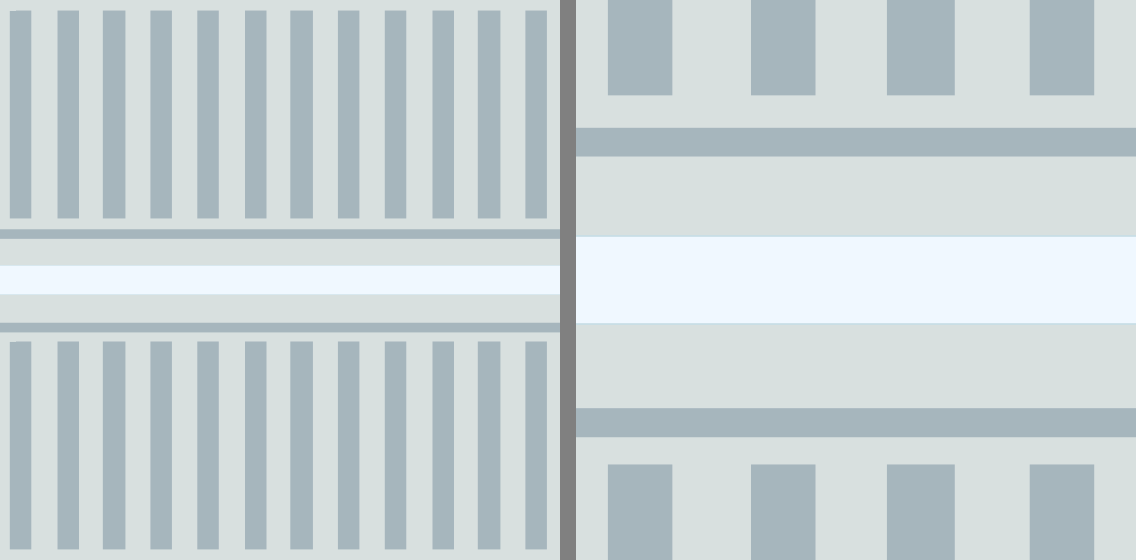
Left: the whole. Right: its middle third, enlarged.
Reproduce this pattern procedurally as a Shadertoy shader.

```glsl
// Two rows of upright slate bars, parted by thin rails and a pale central stripe.

// Smooth coverage of the interval from lo to hi, one pixel soft at each end.
float band(float v, float lo, float hi, float px) {
    return clamp((v - lo) / px + 0.5, 0.0, 1.0) * clamp((hi - v) / px + 0.5, 0.0, 1.0);
}

// One row of bars; spacing and width vary slightly in a cycle of four.
float barRow(vec2 p, float px) {
    float index = floor((p.x - 0.0367) / 0.0837 + 0.5);
    float phase = mod(index, 4.0);
    float second = phase == 1.0 ? 1.0 : 0.0;
    float third = phase == 2.0 ? 1.0 : 0.0;
    float center = 0.0367 + index * 0.0837 + 0.0015 * second - 0.0003 * third;
    float halfWidth = 0.0192 + 0.0010 * third;
    // The first bar has a shallow nick at its upper left corner.
    float top = p.x < 0.028 ? 0.3894 : 0.3902;
    return band(p.x, center - halfWidth, center + halfWidth, px)
         * band(p.y, 0.0189, top, px);
}

void mainImage(out vec4 fragColor, in vec2 fragCoord) {
    vec2 uv = fragCoord / iResolution.xy;
    float px = 1.0 / iResolution.y;
    vec3 slate = vec3(0.651, 0.712, 0.743);
    vec3 color = vec3(0.849, 0.880, 0.876);

    // Bars, the same row above and below the middle
    vec2 rowPos = vec2(uv.x, uv.y - 0.591 * step(0.5, uv.y));
    color = mix(color, slate, barRow(rowPos, px));

    // Rails
    float rails = band(uv.y, 0.4064, 0.4237, px) + band(uv.y, 0.5735, 0.5906, px);
    color = mix(color, slate, rails);

    // Central stripe with a faint cool seam on both edges
    color = mix(color, vec3(0.78, 0.87, 0.90), band(uv.y, 0.4733, 0.5267, px));
    color = mix(color, vec3(0.941, 0.973, 1.0), band(uv.y, 0.4743, 0.5257, px));

    fragColor = vec4(color, 1.0);
}
```
